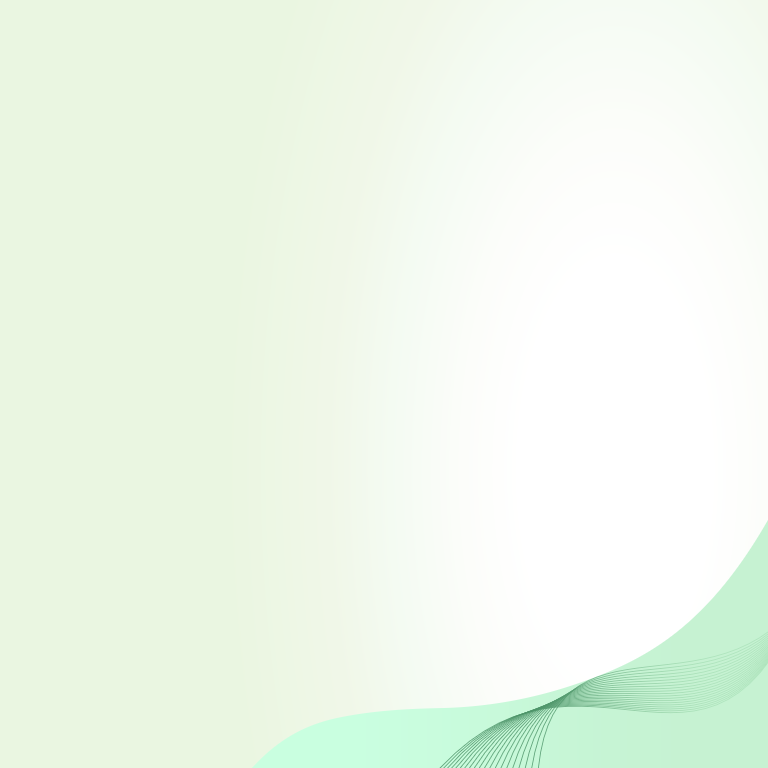
Reproduce this background procedurally as a Shadertoy shader.

```glsl
// Pale green backdrop with an oval white glow, a mint wave and a twisting ribbon of fine lines.

const vec2  GLOW_CENTER = vec2(0.801, 0.388);
const vec2  GLOW_RADIUS = vec2(0.508, 1.107);
const float GLOW_CORE   = 0.24;               // fraction of the radius that stays white

const vec3 GLOW_WHITE = vec3(1.0);
const vec3 GLOW_IVORY = vec3(0.988, 0.992, 0.980);
const vec3 GLOW_MINT  = vec3(0.957, 0.984, 0.950);
const vec3 GLOW_CREAM = vec3(0.943, 0.970, 0.912);
const vec3 FIELD      = vec3(0.918, 0.965, 0.882);

const vec3 WAVE_LEFT  = vec3(0.790, 1.000, 0.880);
const vec3 WAVE_RIGHT = vec3(0.775, 0.950, 0.825);

const int   LINE_COUNT    = 20;
const int   LINE_SEGMENTS = 28;
const float LINE_WIDTH    = 0.0011;
const float LINE_BUNCHING = 0.3;              // crowds the lines toward the first edge
const vec3  LINE_DARK  = vec3(0.30, 0.58, 0.41);
const vec3  LINE_LIGHT = vec3(0.60, 0.84, 0.66);

// Radial glow: colour stops from the white core out to the plain field
vec3 glowColor(vec2 p) {
    float r = length((p - GLOW_CENTER) / GLOW_RADIUS);
    float t = (r - GLOW_CORE) / (1.0 - GLOW_CORE);
    vec3 c = mix(GLOW_WHITE, GLOW_IVORY, clamp(t / 0.2, 0.0, 1.0));
    c = mix(c, GLOW_MINT,  clamp((t - 0.20) / 0.24, 0.0, 1.0));
    c = mix(c, GLOW_CREAM, clamp((t - 0.44) / 0.20, 0.0, 1.0));
    return mix(c, FIELD,   clamp((t - 0.64) / 0.36, 0.0, 1.0));
}

// Cubic between two knots, each given as (x, height, slope)
float hermite(float x, vec3 a, vec3 b) {
    float w = b.x - a.x;
    float t = (x - a.x) / w;
    float s = 1.0 - t;
    return s * s * ((1.0 + 2.0 * t) * a.y + t * w * a.z)
         + t * t * ((1.0 + 2.0 * s) * b.y - s * w * b.z);
}

// Top edge of the wave
float waveHeight(float x) {
    const vec3 FOOT     = vec3(0.328, 0.000, 1.10);
    const vec3 SHOULDER = vec3(0.443, 0.066, 0.20);
    const vec3 SHELF    = vec3(0.573, 0.078, 0.02);
    const vec3 RISE     = vec3(0.755, 0.111, 0.35);
    const vec3 CREST    = vec3(1.000, 0.323, 1.75);
    if (x < FOOT.x)     return (x - FOOT.x) * FOOT.z;
    if (x < SHOULDER.x) return hermite(x, FOOT, SHOULDER);
    if (x < SHELF.x)    return hermite(x, SHOULDER, SHELF);
    if (x < RISE.x)     return hermite(x, SHELF, RISE);
    return hermite(x, RISE, CREST);
}

vec2 bezier(vec2 a, vec2 b, vec2 c, vec2 d, float t) {
    float s = 1.0 - t;
    return s * s * s * a + 3.0 * s * s * t * b + 3.0 * s * t * t * c + t * t * t * d;
}

float segmentDistance(vec2 p, vec2 a, vec2 b) {
    vec2 pa = p - a, ba = b - a;
    return length(pa - ba * clamp(dot(pa, ba) / dot(ba, ba), 0.0, 1.0));
}

// Distance to one ribbon line; k blends between the two edge curves
float ribbonDistance(vec2 p, float k) {
    vec2 a = mix(vec2(0.573,  0.000), vec2(0.701, 0.000), k);
    vec2 b = mix(vec2(0.755,  0.193), vec2(0.723, 0.206), k);
    vec2 c = mix(vec2(0.911, -0.055), vec2(0.911, 0.073), k);
    vec2 d = mix(vec2(1.029,  0.186), vec2(1.029, 0.203), k);
    float nearest = 1.0;
    vec2 from = a;
    for (int i = 1; i <= LINE_SEGMENTS; i++) {
        vec2 to = bezier(a, b, c, d, float(i) / float(LINE_SEGMENTS));
        nearest = min(nearest, segmentDistance(p, from, to));
        from = to;
    }
    return nearest;
}

void mainImage(out vec4 fragColor, in vec2 fragCoord) {
    vec2 p = fragCoord / iResolution.xy;
    float pixel = 1.0 / min(iResolution.x, iResolution.y);
    vec3 color = glowColor(p);

    // Wave, with the height gap scaled by slope to approximate true distance
    float h = waveHeight(p.x);
    float slope = (waveHeight(p.x + 0.001) - h) / 0.001;
    float edge = (h - p.y) / sqrt(1.0 + slope * slope);
    vec3 wave = mix(WAVE_LEFT, WAVE_RIGHT, smoothstep(0.42, 0.90, p.x));
    color = mix(color, wave, clamp(edge / pixel + 0.5, 0.0, 1.0));

    // Ribbon lines, fading toward the right
    if (p.x > 0.55 && p.y < 0.22) {
        float fade = smoothstep(0.68, 0.95, p.x);
        vec3 ink = mix(LINE_DARK, LINE_LIGHT, fade);
        float opacity = mix(0.85, 0.5, fade);
        for (int i = 0; i < LINE_COUNT; i++) {
            float s = float(i) / float(LINE_COUNT - 1);
            float d = ribbonDistance(p, mix(s, s * s, LINE_BUNCHING));
            float cover = clamp((0.5 * LINE_WIDTH - d) / pixel + 0.5, 0.0, 1.0);
            color = mix(color, ink, cover * opacity);
        }
    }

    fragColor = vec4(color, 1.0);
}
```
